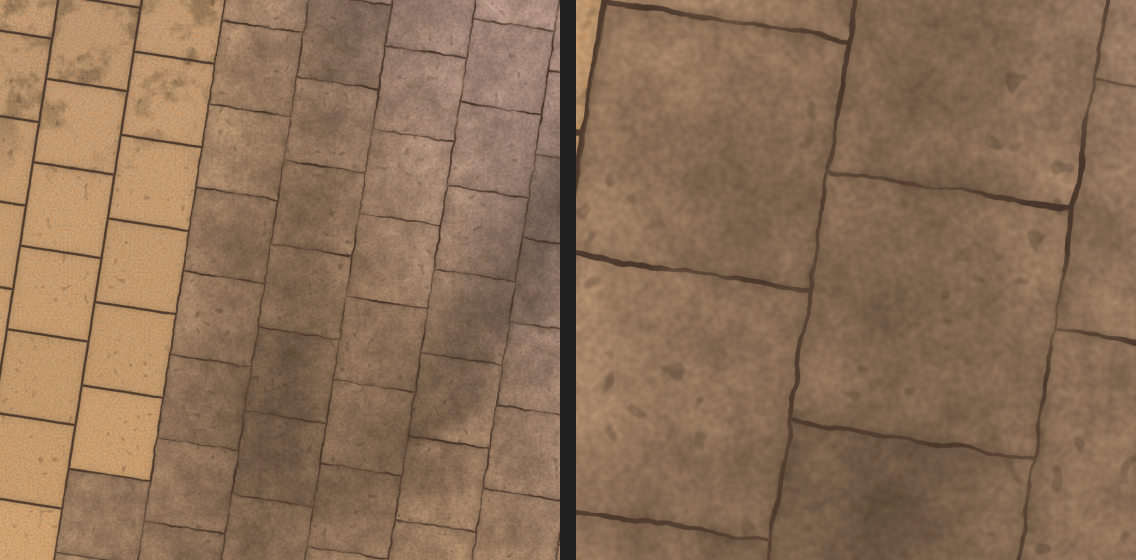
Left: the whole. Right: its middle third, enlarged.
A WebGL 1 fragment shader for this texture:

```glsl
precision highp float;
// Slanted half-bond stone paving: clean sandy slabs at the left, worn shaded brown slabs at the right.
uniform vec2 u_resolution;

float hash(vec2 p) {
  return fract(sin(dot(p, vec2(127.1, 311.7))) * 43758.55);
}

vec2 gradient(vec2 cell) {
  float angle = 6.2832 * hash(cell);
  return vec2(cos(angle), sin(angle));
}

float gradientNoise(vec2 p) {
  vec2 i = floor(p), f = fract(p);
  vec2 w = f * f * f * (f * (f * 6.0 - 15.0) + 10.0);
  vec2 e = vec2(1.0, 0.0);
  float low = mix(dot(gradient(i), f), dot(gradient(i + e), f - e), w.x);
  float high = mix(dot(gradient(i + e.yx), f - e.yx), dot(gradient(i + 1.0), f - 1.0), w.x);
  return 1.4 * mix(low, high, w.y);
}

float fbm(vec2 p) {
  float sum = 0.0, amplitude = 0.5;
  for (int i = 0; i < 4; i++) {
    sum += amplitude * gradientNoise(p);
    p = mat2(1.6, 1.2, -1.2, 1.6) * p + 7.3;
    amplitude *= 0.5;
  }
  return sum;
}

float bell(float x) {
  return exp(-x * x);
}

void main() {
  vec2 uv = gl_FragCoord.xy / u_resolution;
  vec2 q = vec2(uv.x, 1.0 - uv.y);
  float aa = 0.8 / min(u_resolution.x, u_resolution.y);

  // Slightly ragged slab grid, every second column shifted by half a slab
  float worn = smoothstep(1.7, 2.2, (q.x + 0.156 * q.y - 0.104) / 0.1492);
  vec2 ragged = q + vec2(fbm(q * 38.0), fbm(q * 38.0 + 31.0)) * mix(0.0008, 0.0042, worn);
  float across = (ragged.x + 0.156 * ragged.y - 0.104) / 0.1492;
  float column = floor(across);
  float bond = mix(0.1276, 0.0547, mod(column, 2.0));
  float down = (ragged.y - 0.155 * ragged.x - bond) / 0.1527;
  vec2 slab = vec2(column, floor(down));
  vec2 cell = fract(vec2(across, down));
  vec2 edge = min(cell, 1.0 - cell) * vec2(0.147, 0.151);
  float joint = min(edge.x, edge.y);
  float tone = hash(slab + 3.7);
  float sandy = column < 1.5 && !(column > 0.5 && slab.y > 4.5) ? 1.0 : 0.0;

  // Noise layers, from broad blotches to fine grit
  float blotch = fbm(q * 13.0 + tone * 9.0);
  float mottle = fbm(q * 42.0);
  float grain = gradientNoise(q * 145.0);
  float grit = gradientNoise(q * 260.0 + 5.0);

  // Sandy slabs with orange flecks and grey-brown stains near the top
  vec3 sand = mix(vec3(0.75, 0.60, 0.45), vec3(0.80, 0.63, 0.44), q.y);
  sand = mix(sand, vec3(0.70, 0.48, 0.29), 0.4 * smoothstep(0.05, 0.6, grain));
  float stain = smoothstep(-0.05, 0.35, blotch + 0.4 * mottle) * (1.0 - smoothstep(0.12, 0.38, q.y));
  sand = mix(sand, vec3(0.50, 0.40, 0.29), 0.65 * stain);

  // Brown slabs turning mauve toward the upper right
  float mauve = smoothstep(0.4, 0.95, q.x - 0.55 * q.y + 0.1);
  vec3 brown = mix(vec3(0.64, 0.51, 0.395), vec3(0.67, 0.555, 0.495), mauve);
  brown *= 1.0 + 0.22 * blotch + 0.16 * mottle;
  brown *= 1.0 - 0.09 * bell(length(cell - 0.5) / 0.36);

  // Soft shade along one column, in the lower middle and in a diagonal band
  float columnShade = 0.17 * bell((across - 3.45) / 0.75);
  float middleShade = 0.13 * bell(length((q - vec2(0.45, 0.72)) / vec2(0.22, 0.25)));
  float bandOffset = dot(q, vec2(0.838, 0.546)) - 1.04 + 0.06 * blotch;
  float bandShade = 0.27 * bell(bandOffset / 0.085) * (1.0 - smoothstep(0.75, 1.02, q.y));
  brown *= 1.0 - columnShade - middleShade - bandShade;

  vec3 color = mix(brown, sand, sandy);
  color *= 1.0 + (tone - 0.5) * mix(0.12, 0.06, sandy);
  color *= 1.0 + 0.07 * grain + 0.07 * grit;

  // Scattered dark pits
  float pits = smoothstep(0.38, 0.62, gradientNoise(q * 75.0 + 17.0));
  color *= 1.0 - 0.16 * pits * smoothstep(-0.1, 0.3, blotch);

  // Grime beside the joints, then the joints: crisp in sand, broken in brown
  color *= 1.0 - 0.15 * exp(-joint * 190.0);
  float wear = fbm(q * 17.0 + 43.0);
  float halfWidth = mix(0.0013 + 0.0014 * wear, 0.0021, sandy);
  float line = 1.0 - smoothstep(halfWidth - aa, halfWidth + aa, joint);
  float strength = mix(clamp(0.7 + 0.8 * wear, 0.25, 0.95), 0.9, sandy);
  color = mix(color, vec3(0.27, 0.20, 0.155), line * strength);

  gl_FragColor = vec4(clamp(color, 0.0, 1.0), 1.0);
}
```
